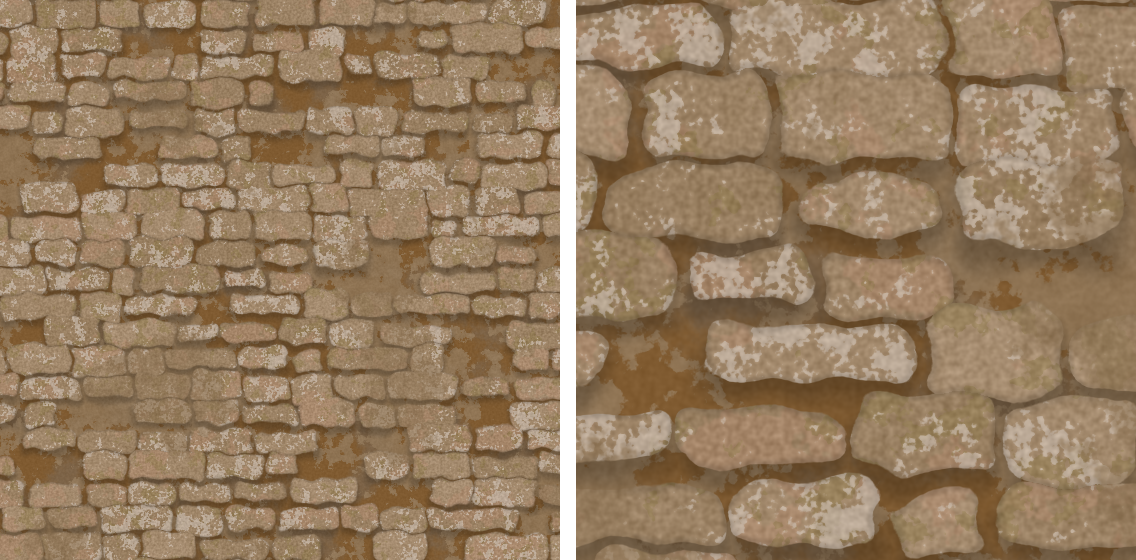
Left: the whole. Right: its middle third, enlarged.
Give the GLSL for this texture, as a Shadertoy shader.

```glsl
// Weathered rubble wall: rough courses of lichen-spotted stones in brown earth mortar.

#define ROWS 21.0          // courses over the canvas height
#define STONE_LENGTH 2.1   // mean stone length, in course heights
#define MISSING 0.12       // share of stones that have fallen out
#define WOBBLE 0.22        // roughness of the outlines
#define SHADOW 0.20        // depth of the shadow below stones
#define LICHEN 0.15        // higher means fewer pale spots
#define CRUST 0.02         // higher means more bare brown mortar
#define GRAIN 0.085        // strength of the fine grain

const vec3 EARTH = vec3(0.50, 0.355, 0.19);
const vec3 EARTH_GREY = vec3(0.49, 0.39, 0.28);
const vec3 CRUST_TAN = vec3(0.565, 0.465, 0.345);
const vec3 STONE_DARK = vec3(0.585, 0.485, 0.365);
const vec3 STONE_LIGHT = vec3(0.665, 0.565, 0.455);
const vec3 PINK = vec3(0.69, 0.54, 0.43);
const vec3 OLIVE = vec3(0.56, 0.48, 0.30);
const vec3 PALE = vec3(0.755, 0.695, 0.635);

vec2 hash2(vec2 p) {
    uvec2 q = uvec2(ivec2(p)) * uvec2(1597334673u, 3812015801u);
    uint n = (q.x ^ q.y) * 1597334673u;
    n = (n ^ (n >> 15)) * 3812015801u;
    n ^= n >> 13;
    return vec2(n & 0xffffu, n >> 16) / 65535.0;
}

// Gradient noise, roughly -0.7 to 0.7
float corner(vec2 cell, vec2 offset) {
    float a = 6.2832 * hash2(cell).x;
    return dot(vec2(cos(a), sin(a)), offset);
}

float noise(vec2 p) {
    vec2 i = floor(p), f = p - i;
    vec2 u = f * f * f * (f * (f * 6.0 - 15.0) + 10.0);
    vec2 e = vec2(1.0, 0.0);
    return mix(mix(corner(i, f), corner(i + e, f - e), u.x),
               mix(corner(i + e.yx, f - e.yx), corner(i + 1.0, f - 1.0), u.x), u.y);
}

float fbm(vec2 p) {
    float sum = 0.0, amp = 0.8;
    for (int i = 0; i < 5; i++) {
        sum += amp * noise(p);
        p = mat2(1.6, 1.2, -1.2, 1.6) * p + 17.3;
        amp *= 0.62;
    }
    return sum;
}

float roundBox(vec2 p, vec2 halfSize, float radius) {
    vec2 d = abs(p) - halfSize + radius;
    return length(max(d, 0.0)) + min(max(d.x, d.y), 0.0) - radius;
}

// Signed distance to the nearest stone, in course heights
float stones(vec2 p, out vec2 id) {
    float best = 9.0;
    id = vec2(0.0);
    for (int j = -1; j <= 1; j++) {
        float row = floor(p.y) + float(j);
        float x = p.x / STONE_LENGTH + 5.0 * hash2(vec2(row, 301.0)).x;
        for (int i = -1; i <= 1; i++) {
            vec2 cell = vec2(floor(x) + float(i), row);
            vec2 size = hash2(cell + vec2(70.0, 0.0));
            vec2 place = hash2(cell + vec2(0.0, 90.0));
            if (place.x < MISSING) continue;
            float left = cell.x + 0.62 * (hash2(cell).x - 0.5);
            float right = cell.x + 1.0 + 0.62 * (hash2(cell + vec2(1.0, 0.0)).x - 0.5);
            vec2 halfSize = vec2(0.5 * (right - left) * STONE_LENGTH - mix(0.0, 0.13, size.x),
                                 mix(0.32, 0.57, size.y));
            vec2 center = vec2(0.5 * (left + right), row + 0.5 + 0.22 * (place.y - 0.5));
            vec2 local = vec2((x - center.x) * STONE_LENGTH, p.y - center.y);
            float d = roundBox(local, halfSize, 0.24);
            if (d < best) { best = d; id = cell; }
        }
    }
    return best;
}

void mainImage(out vec4 fragColor, in vec2 fragCoord) {
    vec2 uv = fragCoord / iResolution.y;
    vec2 p = uv * ROWS;
    float pixel = ROWS / iResolution.y;

    // Shared noise layers
    float broad = noise(uv * 5.0 + 3.0);
    float blotch = fbm(uv * 24.0 + 11.0);
    float mottle = fbm(uv * 48.0 + 57.0);
    float grain = noise(uv * 210.0) + 0.6 * noise(uv * 350.0 + 9.0);

    // Rough outlines and the soft shadow cast downwards
    vec2 warp = vec2(noise(p * 1.4 + 40.0), noise(p * 1.4 + 80.0));
    vec2 q = p + WOBBLE * warp + 0.05 * vec2(mottle, blotch);
    vec2 id, unused;
    float d = stones(q, id);
    float above = stones(q + vec2(0.0, SHADOW), unused);
    float shade = smoothstep(0.25, -0.15, above);

    // Mortar: brown earth, partly hidden by tan crust
    vec3 mortar = mix(EARTH, EARTH_GREY, smoothstep(-0.1, 0.4, noise(uv * 13.0 + 70.0) + 0.3 * mottle));
    float crust = smoothstep(-0.05, 0.07, blotch * 0.7 + mottle * 0.5 + broad * 0.8 - CRUST);
    mortar = mix(mortar, CRUST_TAN + 0.05 * mottle, 0.85 * crust);
    mortar *= 1.0 - 0.22 * shade;
    mortar += 0.03 * grain;

    // Stone: own tone, then pink, olive and pale patches
    vec2 tint = hash2(id + vec2(130.0, 20.0));
    vec2 growth = hash2(id + vec2(20.0, 170.0));
    vec3 stone = mix(STONE_DARK, STONE_LIGHT, clamp(0.15 + 0.7 * tint.x + 0.6 * mottle, 0.0, 1.0));
    float pink = smoothstep(0.0, 0.15, fbm(uv * 17.0 + 130.0) + 0.5 * (tint.y - 0.75));
    stone = mix(stone, PINK, 0.5 * pink);
    float olive = smoothstep(0.16, 0.24, fbm(uv * 30.0 + 210.0) + 0.25 * (growth.y - 0.7));
    stone = mix(stone, OLIVE, 0.5 * olive);
    float pale = blotch * 0.55 + mottle * 0.6 + 0.3 * grain + 0.4 * (growth.x - 0.5);
    stone = mix(stone, PALE, 0.75 * smoothstep(LICHEN, LICHEN + 0.13, pale));
    stone += GRAIN * grain;
    stone *= mix(0.88, 1.0, smoothstep(0.0, -0.11, d));

    // Worn patches where crust creeps over the stones
    float worn = smoothstep(0.22, 0.32, broad + 0.35 * blotch);
    stone = mix(stone, CRUST_TAN + 0.07 * mottle + 0.05 * grain, 0.7 * worn);

    float cover = smoothstep(pixel, -pixel, d);
    fragColor = vec4(clamp(mix(mortar, stone, cover), 0.0, 1.0), 1.0);
}
```
